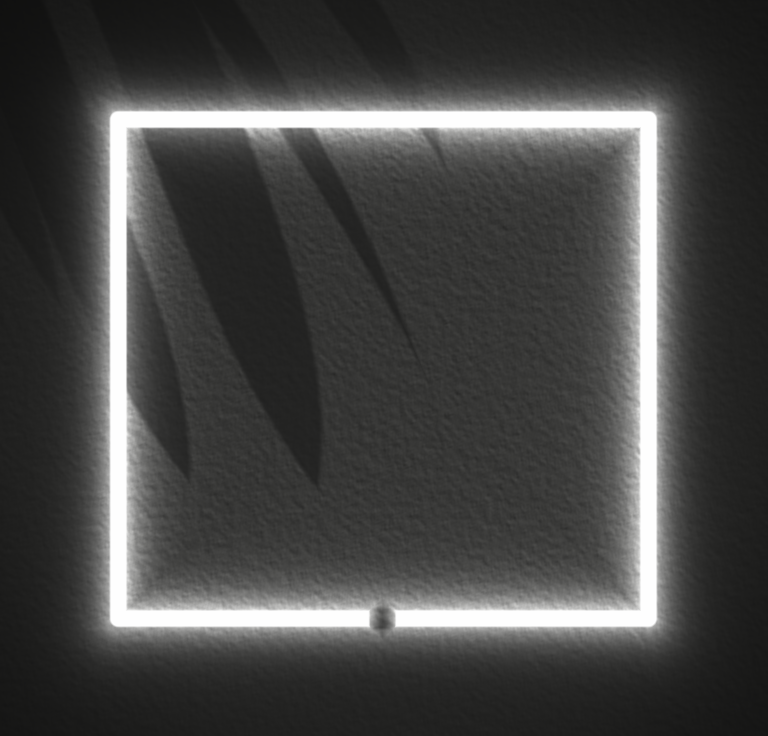
Reproduce this background procedurally as a WebGL 1 fragment shader.

```glsl
precision highp float;
uniform vec2 u_resolution;

// Layout, in units of the canvas height
const float ASPECT = 1.045;
const vec2 FRAME_CENTER = vec2(0.5217, 0.4986);
const vec2 FRAME_HALF = vec2(0.3607, 0.3390);
const float TUBE_RADIUS = 0.0113;
const float TUBE_SOFTNESS = 0.0018;
const float GAP_X = 0.5204;
const float GAP_HALF = 0.0177;

// Light and wall
const vec3 WALL_INSIDE = vec3(0.208, 0.208, 0.203);
const vec3 WALL_OUTSIDE = vec3(0.128, 0.128, 0.124);
const vec3 TUBE_COLOR = vec3(0.995);
const float GLOW_STRENGTH = 0.52;
const float GLOW_REACH = 0.023;
const float HALO_STRENGTH = 0.07;
const float HALO_REACH = 0.055;
const float SHADOW_DEPTH = 0.33;
const float SHADOW_SOFTNESS = 0.005;
const float GRAIN_SCALE = 125.0;
const float GRAIN_RELIEF = 0.34;

float hash(vec2 p) {
  return fract(sin(dot(p, vec2(127.1, 311.7))) * 43758.5453);
}

float noise(vec2 p) {
  vec2 i = floor(p);
  vec2 f = fract(p);
  f = f * f * (3.0 - 2.0 * f);
  return mix(mix(hash(i), hash(i + vec2(1.0, 0.0)), f.x),
             mix(hash(i + vec2(0.0, 1.0)), hash(i + vec2(1.0, 1.0)), f.x), f.y);
}

float plasterHeight(vec2 p) {
  float height = 0.0;
  float amplitude = 0.5;
  for (int i = 0; i < 3; i++) {
    height += amplitude * noise(p);
    p = mat2(1.5, 1.1, -1.1, 1.5) * p + 7.3;
    amplitude *= 0.5;
  }
  return height;
}

float boxDistance(vec2 p, vec2 halfSize) {
  vec2 q = abs(p) - halfSize;
  return length(max(q, 0.0)) + min(max(q.x, q.y), 0.0);
}

// Blade hanging from the top edge; a higher taper keeps it wide nearer the tip
float leafShadow(vec2 p, float baseX, vec2 tip, float halfWidth, float taper, float bend) {
  float t = clamp((1.0 - p.y) / (1.0 - tip.y), 0.0, 1.2);
  float axis = mix(baseX, tip.x, t) + 4.0 * bend * t * (1.0 - t);
  float edge = abs(p.x - axis) - halfWidth * (1.0 - pow(t, taper));
  return 1.0 - smoothstep(-SHADOW_SOFTNESS, SHADOW_SOFTNESS, edge);
}

float foliageShadow(vec2 p) {
  float s = leafShadow(p, 0.193, vec2(0.432, 0.337), 0.071, 4.5, 0.008);
  s = max(s, leafShadow(p, 0.289, vec2(0.568, 0.514), 0.030, 1.5, 0.015));
  s = max(s, leafShadow(p, 0.000, vec2(0.258, 0.345), 0.058, 5.0, 0.000));
  s = max(s, 0.7 * leafShadow(p, -0.095, vec2(0.082, 0.586), 0.040, 3.0, 0.000));
  return max(s, 0.8 * leafShadow(p, 0.476, vec2(0.605, 0.776), 0.037, 1.5, 0.007));
}

void main() {
  vec2 p = gl_FragCoord.xy / u_resolution * vec2(ASPECT, 1.0);
  vec2 q = p - FRAME_CENTER;

  // Frame with a break in its lower side
  float box = boxDistance(q, FRAME_HALF);
  float tube = abs(box) - TUBE_RADIUS;
  float gap = q.y < 0.0 ? GAP_HALF - abs(p.x - GAP_X) : -1.0;
  float lamp = max(tube, gap);
  float inside = 1.0 - smoothstep(-TUBE_RADIUS, TUBE_RADIUS, box);

  // Wall tone, darker towards the canvas corners
  float vignette = 1.0 - 0.35 * smoothstep(0.45, 0.75, length(q));
  vec3 innerWall = WALL_INSIDE * (1.0 + 0.12 * q.x - 0.12 * q.y);
  vec3 color = mix(WALL_OUTSIDE * vignette, innerWall, inside);

  // Plaster relief lit from the upper right
  vec2 grain = p * GRAIN_SCALE;
  float relief = plasterHeight(grain) - plasterHeight(grain + vec2(0.28, 0.38));
  float shadow = foliageShadow(p);
  color *= 1.0 + relief * GRAIN_RELIEF * mix(0.7, 1.5, inside) * (1.0 - 0.6 * shadow);
  color *= 1.0 - SHADOW_DEPTH * mix(0.75, 1.0, inside) * shadow;

  // Glow falling off on both sides of the tube
  float away = max(lamp, 0.0);
  float glow = GLOW_STRENGTH * exp(-away / GLOW_REACH);
  glow += HALO_STRENGTH * mix(0.5, 1.0, inside) * exp(-away / HALO_REACH);
  glow *= 1.0 - 0.4 * shadow * inside;
  glow *= 1.0 - 0.5 * smoothstep(0.0, GAP_HALF, gap) * (1.0 - smoothstep(0.0, 0.006, tube));
  color += glow * (1.0 + 0.4 * relief);

  float core = 1.0 - smoothstep(-TUBE_SOFTNESS, TUBE_SOFTNESS, lamp);
  gl_FragColor = vec4(mix(color, TUBE_COLOR, core), 1.0);
}
```
